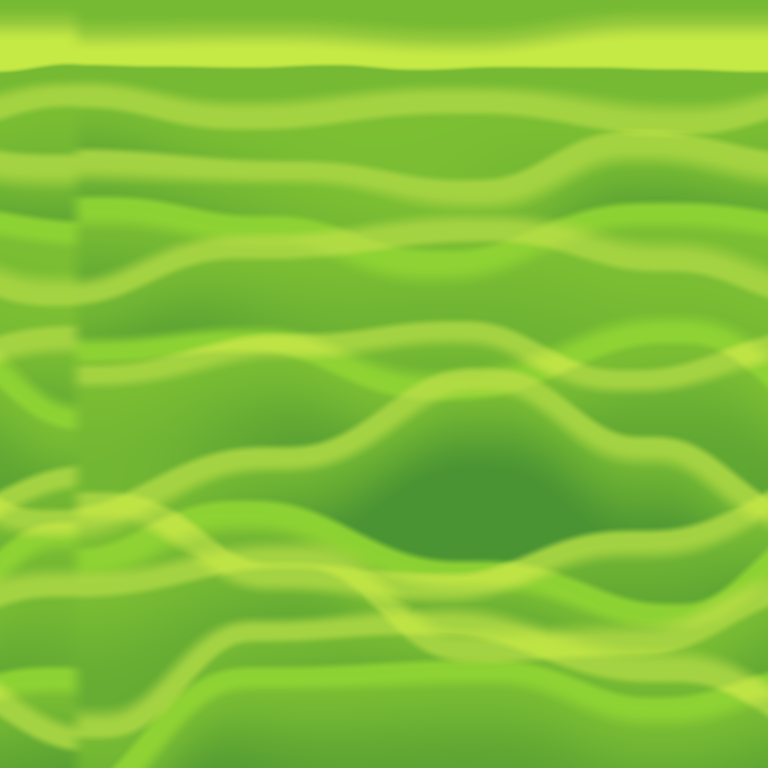
This background is drawn by a Shadertoy shader. Its source:

```glsl
// Translucent lime ribbons drifting across soft green folds.
// Each ribbon follows a 1D noise curve and shades the fold beneath it;
// the curves run calm at the top, wavier below, with a soft seam on the left.

float hash(vec2 p) {
    return fract(sin(dot(p, vec2(127.1, 311.7))) * 43758.5453);
}

// Smooth 1D noise for a given seed; the lattice repeats after "period" cells.
float noise(float x, float seed, float period) {
    float cell = floor(x), f = x - cell;
    f = f * f * f * (f * (f * 6.0 - 15.0) + 10.0);
    return mix(hash(vec2(mod(cell, period), seed)),
               hash(vec2(mod(cell + 1.0, period), seed)), f);
}

// Height of ribbon "id" at x. Every third ribbon closes across the seam.
float ribbonHeight(float x, float id) {
    float period = mod(id, 3.0) < 0.5 ? 4.0 : 99.0;
    float base = 0.86 - 0.076 * id + 0.02 * (hash(vec2(id, 7.0)) - 0.5);
    float swing = mix(0.05, 0.21, smoothstep(0.0, 5.0, id));
    float bend = x + 0.03 * sin(6.2832 * x + id * 2.4);
    return base + swing * (noise(bend * 4.0, id + 20.0, period) - 0.5);
}

vec3 scene(vec2 p) {
    float tone = 0.78;       // brightness of the current fold
    float green = 0.0;       // cover of the green ribbons
    float yellow = 0.0;      // cover of the yellow ribbons
    float overlap = 0.0;     // where ribbons cross

    for (int i = 0; i < 12; i++) {
        float id = float(i);
        bool isGreen = mod(id, 3.0) > 1.5;
        float h = ribbonHeight(p.x, id);
        float slope = (ribbonHeight(p.x + 0.002, id) - ribbonHeight(p.x - 0.002, id)) / 0.004;
        float d = (p.y - h) / sqrt(1.0 + slope * slope);

        // Fold: light under the ribbon, darkening downwards in places
        float shade = noise(p.x * 2.5, id + 50.0, 99.0);
        float fold = 0.93 - 1.25 * shade * smoothstep(-0.01, 0.15, h - p.y);
        tone = mix(tone, fold, smoothstep(-0.02, 0.015, -d) * (isGreen ? 0.95 : 0.75));

        // Ribbon: one crisp edge, one feathered edge
        float side = hash(vec2(id, 3.0)) < 0.3 ? -1.0 : 1.0;
        float w = mix(0.014, 0.019, noise(p.x * 3.0, id + 80.0, 99.0));
        float feather = 0.006 + 0.016 * noise(p.x * 4.0, id + 110.0, 99.0);
        float s = d * side;
        float mask = smoothstep(-w - feather, -w * 0.3, s)
                   * (1.0 - smoothstep(w - 0.009, w + 0.004, s));
        overlap = max(overlap, mask * max(yellow, green * 0.5));
        if (isGreen) green = max(green, mask);
        else yellow = max(yellow, mask);
    }

    vec3 col = mix(vec3(0.29, 0.58, 0.20), vec3(0.51, 0.77, 0.20), clamp(tone, 0.0, 1.0));
    col = mix(col, vec3(0.56, 0.83, 0.20), green * 0.95);
    col = mix(col, vec3(0.65, 0.83, 0.26), yellow * 0.95);
    col = mix(col, vec3(0.76, 0.90, 0.27), overlap * 0.85);

    // Bright streak near the top: sharp lower rim, soft upper glow
    float rim = 0.912 + 0.010 * (noise(p.x * 9.0, 201.0, 99.0) - 0.5);
    float crest = 0.937 + 0.024 * noise(p.x * 4.0, 202.0, 99.0);
    float streak = smoothstep(rim - 0.004, rim + 0.004, p.y);
    float glow = streak * (1.0 - smoothstep(crest, crest + 0.035, p.y));
    float core = streak * (1.0 - smoothstep(crest - 0.014, crest + 0.012, p.y));
    col = mix(col, vec3(0.64, 0.82, 0.25), glow * 0.9);
    return mix(col, vec3(0.78, 0.92, 0.27), core * 0.95);
}

void mainImage(out vec4 fragColor, in vec2 fragCoord) {
    vec2 uv = fragCoord / iResolution.xy;
    // The right end of every curve continues at the left of the seam
    float seam = smoothstep(0.085, 0.115, uv.x);
    vec3 before = scene(uv + vec2(0.9, 0.0));
    vec3 after = scene(uv - vec2(0.1, 0.0));
    fragColor = vec4(mix(before, after, seam), 1.0);
}
```
